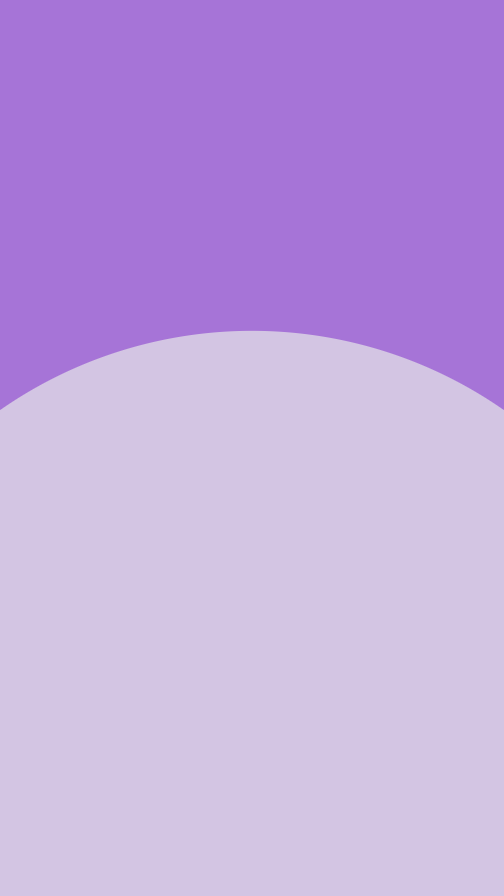
A WebGL 1 fragment shader for this background:

```glsl
precision highp float;
// Flat purple backdrop with a large pale lavender disc rising from below.

uniform vec2 u_resolution;

float circleDistance(vec2 p, vec2 center, float radius) {
  return length(p - center) - radius;
}

void main() {
  // Centered coordinates, one unit per canvas width
  vec2 p = (gl_FragCoord.xy - 0.5 * u_resolution) / u_resolution.x;
  float pixel = 1.0 / u_resolution.x;

  vec3 purple = vec3(0.651, 0.453, 0.843);
  vec3 lavender = vec3(0.828, 0.772, 0.89);

  // Disc with an edge smoothed over about one pixel
  float disc = circleDistance(p, vec2(0.0, -0.6405), 0.873);
  float coverage = clamp(0.5 - disc / pixel, 0.0, 1.0);

  gl_FragColor = vec4(mix(purple, lavender, coverage), 1.0);
}
```
